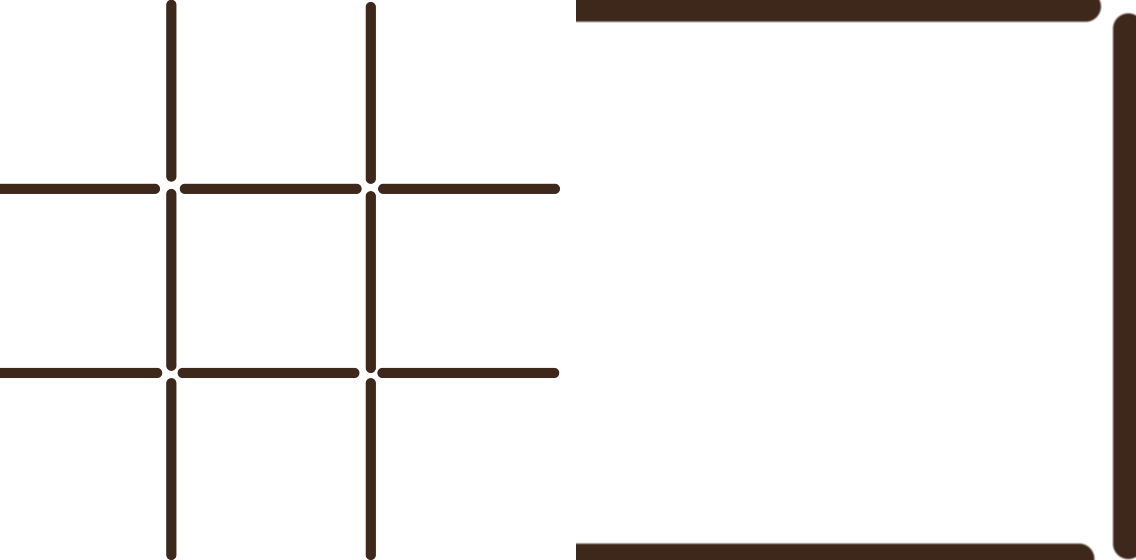
Left, the full canvas; right, a detail of the centre.
Write a three.js fragment shader that draws this pattern.

```glsl
// Draws an open three by three grid of dark brown round-ended bars on white.
// Each grid line is a run of three equal capsules, repeated at a fixed pitch
// with a small slip per bar, and the nearest distance is turned into ink.

varying vec2 vUv;

const vec3 PAPER = vec3(1.0);
const vec3 BROWN = vec3(0.245, 0.153, 0.106);

const float BAR_RADIUS = 0.0091;
const float BAR_HALF_SPAN = 0.1533;  // between the centres of the round caps
const float EDGE_SOFTNESS = 0.001;

// Signed distance to a capsule lying along x, centred on the origin
float capsule(vec2 p, float halfSpan, float radius) {
  p.x = max(abs(p.x) - halfSpan, 0.0);
  return length(p) - radius;
}

// Three bars along x: first centre, pitch between centres, slip of each bar
float barLine(vec2 p, float first, float pitch, vec3 slip) {
  float nearest = 1.0;
  for (int i = 0; i < 3; i++) {
    float centre = first + pitch * float(i) + slip[i];
    float bar = capsule(p - vec2(centre, 0.0), BAR_HALF_SPAN, BAR_RADIUS);
    nearest = min(nearest, bar);
  }
  return nearest;
}

// Horizontal line at the given height
float rowLine(vec2 uv, float height, vec3 slip) {
  return barLine(uv - vec2(0.0, height), 0.1253, 0.3558, slip);
}

// Vertical line at the given x, with the axes swapped
float columnLine(vec2 uv, float x, vec3 slip) {
  return barLine(uv.yx - vec2(0.0, x), 0.1624, 0.3378, slip);
}

void main() {
  // Rows, lower then upper
  float rows = min(
    rowLine(vUv, 0.3340, vec3(0.0020, -0.0016, -0.0006)),
    rowLine(vUv, 0.6628, vec3(-0.0019, 0.0023, 0.0007)));

  // Columns, left then right
  float columns = min(
    columnLine(vUv, 0.3060, vec3(0.0)),
    columnLine(vUv, 0.6621, vec3(0.0, -0.0039, -0.0039)));

  // Smooth ink over paper
  float ink = 1.0 - smoothstep(-EDGE_SOFTNESS, EDGE_SOFTNESS, min(rows, columns));
  gl_FragColor = vec4(mix(PAPER, BROWN, ink), 1.0);
}
```
